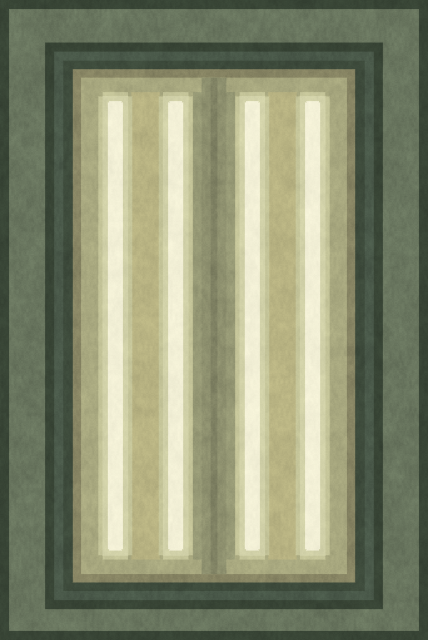
A Shadertoy shader for this background:

```glsl
float hash(vec2 p) {
    p = fract(p * vec2(0.1031, 0.1137));
    p += dot(p, p.yx + 33.33);
    return fract((p.x + p.y) * p.x * 17.0);
}

float valueNoise(vec2 p) {
    vec2 cell = floor(p);
    vec2 f = fract(p);
    f = f * f * (3.0 - 2.0 * f);
    float low = mix(hash(cell), hash(cell + vec2(1, 0)), f.x);
    float high = mix(hash(cell + vec2(0, 1)), hash(cell + vec2(1, 1)), f.x);
    return mix(low, high, f.y);
}

float fbm(vec2 p) {
    float sum = 0.0;
    float amplitude = 0.5;
    for (int i = 0; i < 4; i++) {
        sum += amplitude * valueNoise(p);
        p = mat2(1.6, 1.2, -1.2, 1.6) * p + 7.3;
        amplitude *= 0.5;
    }
    return sum;
}

float boxDistance(vec2 p, vec2 halfSize) {
    vec2 d = abs(p) - halfSize;
    return length(max(d, 0.0)) + min(max(d.x, d.y), 0.0);
}

float fillMask(float distanceToEdge, float pixel) {
    return smoothstep(0.6 * pixel, -0.6 * pixel, distanceToEdge);
}

vec3 paintBox(vec3 base, vec3 color, vec2 p, vec2 halfSize, float pixel) {
    return mix(base, color, fillMask(boxDistance(p, halfSize), pixel));
}

// Box whose corners are cut by a square step
vec3 paintNotchedBox(vec3 base, vec3 color, vec2 p, vec2 halfSize, float notch, float pixel) {
    float tall = boxDistance(p, halfSize - vec2(notch, 0.0));
    float wide = boxDistance(p, halfSize - vec2(0.0, notch));
    return mix(base, color, fillMask(min(tall, wide), pixel));
}

// Pale bar: stepped halo around a bright core
vec3 paintBar(vec3 base, vec2 p, float pixel) {
    const vec3 rim = vec3(0.77, 0.77, 0.60);
    const vec3 halo = vec3(0.82, 0.82, 0.66);
    const vec3 core = vec3(0.95, 0.94, 0.84);
    vec3 color = paintNotchedBox(base, rim, p, vec2(0.0397, 0.546), 0.010, pixel);
    color = paintBox(color, halo, p, vec2(0.0300, 0.537), pixel);
    return paintNotchedBox(color, core, p, vec2(0.0176, 0.525), 0.003, pixel);
}

void mainImage(out vec4 fragColor, in vec2 fragCoord) {
    const vec3 darkGreen = vec3(0.22, 0.27, 0.21);
    const vec3 midGreen = vec3(0.29, 0.35, 0.29);
    const vec3 sage = vec3(0.41, 0.46, 0.37);
    const vec3 olive = vec3(0.53, 0.52, 0.39);
    const vec3 khaki = vec3(0.66, 0.66, 0.50);
    const vec3 straw = vec3(0.72, 0.70, 0.51);
    const vec3 moss = vec3(0.59, 0.60, 0.46);

    // Width is one unit, centred
    float pixel = 1.0 / iResolution.x;
    vec2 p = (fragCoord - 0.5 * iResolution.xy) * pixel;
    vec2 halfCanvas = 0.5 * iResolution.xy * pixel;

    // Wide frame with a dark rim
    vec3 color = paintBox(darkGreen, sage, p, halfCanvas - 0.0212, pixel);

    // Nested dark bands
    vec2 panel = p + vec2(0.0, 0.0137);
    for (int i = 0; i < 3; i++) {
        vec3 band = i == 1 ? midGreen : mix(darkGreen, midGreen, 0.15 * float(i));
        color = paintBox(color, band, panel, vec2(0.3945, 0.662) - 0.0212 * float(i), pixel);
    }

    // Panel, mirrored about its centre line
    vec2 q = vec2(abs(panel.x), panel.y);
    color = paintBox(color, olive, panel, vec2(0.330, 0.5996), pixel);
    color = paintBox(color, khaki, panel, vec2(0.3105, 0.580), pixel);
    color = paintBox(color, moss, panel, vec2(0.049, 0.546), pixel);
    color = paintBox(color, moss * 0.94, panel, vec2(0.029, 0.580), pixel);
    color = paintBox(color, moss * 0.84, panel, vec2(0.008, 0.580), pixel);
    color = paintBox(color, straw, q - vec2(0.160, 0.0), vec2(0.033, 0.546), pixel);

    // Two bars in each half
    for (int i = 0; i < 2; i++) {
        float center = 0.0895 + 0.1410 * float(i);
        color = paintBar(color, q - vec2(center, 0.0), pixel);
    }

    // Paper mottling, fibres and fine grain
    float mottle = fbm(p * 28.0 + 40.0) - 0.47;
    float fibre = valueNoise(p * vec2(170.0, 90.0) + 200.0) - 0.5;
    float grain = hash(floor(p * 342.0) + 700.0) - 0.5;
    float brightness = dot(color, vec3(0.333));
    float strength = mix(1.0, 0.25, smoothstep(0.3, 0.9, brightness));
    color *= 1.0 + strength * (0.18 * mottle + 0.09 * fibre + 0.05 * grain);

    fragColor = vec4(clamp(color, 0.0, 1.0), 1.0);
}
```
